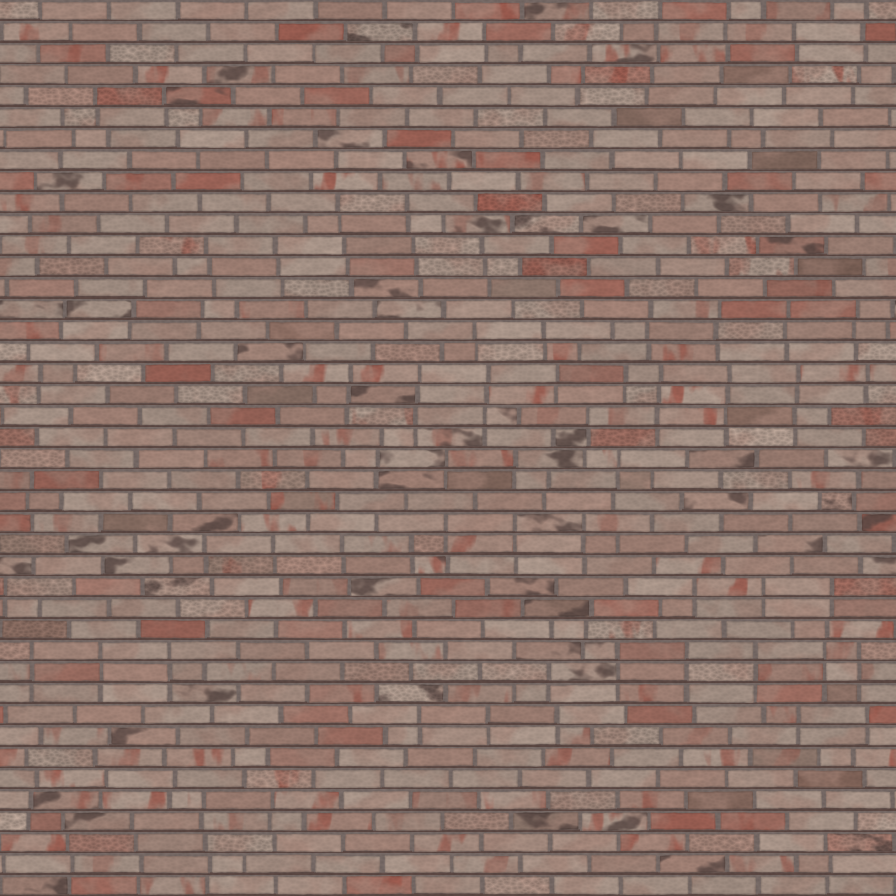
This texture is drawn by a Shadertoy shader. Its source:

```glsl
// Weathered brick wall: thin courses of stretchers, with a pair of half bricks in many rows.
// Each brick is a rounded box tinted by hashes; layered sines give the kiln-flash stains
// and cellular noise the grain. Lengths inside a brick are in units of the course height.

#define ROWS 42.0          // courses up the canvas
#define BRICKS 13.0        // stretcher lengths across the canvas
#define JOINT vec2(0.16, 0.17)
#define CORNER 0.06
#define HEADER_ROWS 0.65   // share of courses holding half bricks
#define BUFF vec3(0.635, 0.560, 0.515)
#define PINK vec3(0.600, 0.480, 0.435)
#define RED vec3(0.570, 0.325, 0.280)
#define BROWN vec3(0.430, 0.325, 0.285)
#define SOOT vec3(0.330, 0.265, 0.250)
#define MORTAR vec3(0.455, 0.405, 0.390)
#define SHADOW vec3(0.330, 0.245, 0.225)

vec4 hash4(vec2 p) {
    return fract(sin(dot(p, vec2(127.1, 311.7)) + vec4(0.0, 1.7, 3.1, 5.3)) * 43758.5);
}

// Layered sines, roughly -1 to 1
float waves(vec2 p, float seed) {
    float sum = 0.0, amp = 0.55;
    for (int i = 0; i < 4; i++) {
        sum += amp * sin(p.x + seed + 1.4 * sin(p.y + seed * 1.7));
        p = mat2(1.5, 0.7, -0.7, 1.5) * p + seed;
        amp *= 0.6;
    }
    return sum;
}

// Distance to the nearest scattered point
float cellular(vec2 p) {
    vec2 cell = floor(p), f = fract(p);
    float nearest = 2.0;
    for (int y = -1; y <= 1; y++)
        for (int x = -1; x <= 1; x++) {
            vec2 o = vec2(x, y);
            nearest = min(nearest, length(o + hash4(cell + o).xy - f));
        }
    return nearest;
}

// Start and length, in half bricks, of the brick that covers u.
// Half bricks sit at 0 and at the odd place "run"; stretchers fill the rest.
vec2 findBrick(float u, float run, bool hasHeaders) {
    if (!hasHeaders) return vec2(2.0 * floor(u * 0.5), 2.0);
    if (u < 1.0) return vec2(0.0, 1.0);
    if (u >= run && u < run + 1.0) return vec2(run, 1.0);
    float origin = u < run ? 1.0 : run + 1.0;
    return vec2(origin + 2.0 * floor((u - origin) * 0.5), 2.0);
}

float roundedBox(vec2 p, vec2 halfSize) {
    vec2 q = abs(p) - halfSize + CORNER;
    return length(max(q, 0.0)) + min(max(q.x, q.y), 0.0) - CORNER;
}

vec3 brickColor(vec2 p, vec2 id, float grain) {
    vec4 kind = hash4(id + 3.7), tone = hash4(id + 41.3);
    float seed = 40.0 * tone.w;
    vec3 color = mix(BUFF, PINK, smoothstep(0.35, 1.0, tone.x));

    // Whole bricks fired red or brown
    color = mix(color, RED, step(0.90, kind.x) * (0.35 + 0.5 * tone.y));
    color = mix(color, BROWN, step(kind.x, 0.05) * (0.4 + 0.4 * tone.y));

    // Upright red flashes and soft pink blushes
    float band = waves(p * vec2(2.4, 0.9), seed);
    color = mix(color, RED, smoothstep(0.1, 0.8, band) * step(0.80, kind.y) * (0.4 + 0.5 * tone.z));
    color = mix(color, PINK, 0.6 * smoothstep(-0.2, 0.8, waves(p * 1.3, seed + 9.0)));

    // Smoky patches
    float smoke = smoothstep(0.0, 0.8, waves(p * vec2(1.6, 2.6), seed + 4.0));
    color = mix(color, SOOT, smoke * step(0.90, kind.z) * 0.8);

    // Brightness, rough faces and pits
    float rough = 0.08 + 0.16 * step(0.85, kind.w);
    color *= 0.96 + 0.09 * tone.z + rough * (grain - 0.5);
    color *= 1.0 + 0.03 * waves(p * vec2(3.0, 7.0), seed + 2.0);
    return color;
}

void mainImage(out vec4 fragColor, in vec2 fragCoord) {
    vec2 uv = fragCoord / iResolution.xy;
    float pixel = ROWS / iResolution.y;

    // Course, its stagger and the brick within it
    float row = floor(uv.y * ROWS);
    vec4 course = hash4(vec2(row, 17.0));
    float phase = mod(row, 2.0) + 0.5 * (course.x - 0.5) + 2.0 * floor(course.y * BRICKS);
    float u = mod(uv.x * 2.0 * BRICKS + phase, 2.0 * BRICKS);
    float run = 3.0 + 2.0 * floor(course.z * 4.0);
    vec2 brick = findBrick(u, run, course.w < HEADER_ROWS);
    vec2 id = vec2(brick.x, row);
    vec4 vary = hash4(id + 71.9);

    // Brick-centred position, slightly shifted and tilted, with worn edges
    float unit = ROWS / (2.0 * BRICKS);
    vec2 p = vec2((u - brick.x - 0.5 * brick.y) * unit, fract(uv.y * ROWS) - 0.5);
    vec2 halfSize = 0.5 * (vec2(brick.y * unit, 1.0) - JOINT) - 0.03 * vary.xy;
    vec2 q = p + vec2(0.05, 0.04) * (vary.zw - 0.5);
    q.y += 0.025 * (vary.x - 0.5) * p.x;
    float dist = roundedBox(q, halfSize) + 0.015 * waves(p * 5.0, 30.0 * vary.y);
    float grain = cellular(uv * ROWS * vec2(4.0, 6.0));

    // Mortar, shaded just below each brick
    float under = 1.0 - smoothstep(-halfSize.y - 0.05, -halfSize.y + 0.05, q.y);
    vec3 mortar = mix(MORTAR, SHADOW, 0.8 * under) * (0.94 + 0.12 * grain);

    // Brick face, with a dimmer rim
    vec3 face = brickColor(p, id, grain);
    face *= 1.0 - 0.12 * smoothstep(-0.10, 0.0, dist);
    float edge = max(0.7 * pixel, 0.03);
    fragColor = vec4(mix(face, mortar, smoothstep(-edge, edge, dist)), 1.0);
}
```
